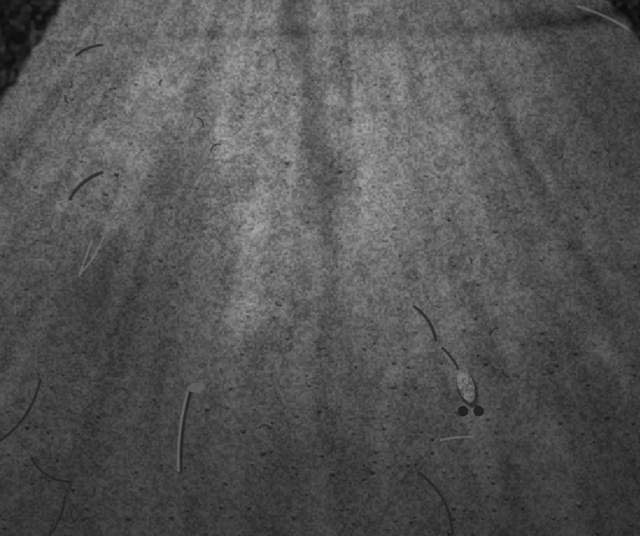
Write a WebGL 1 fragment shader that draws this texture.

```glsl
precision highp float;
// A worn dirt track under dim grey light: soft stains and wheel streaks,
// cellular grit and pebbles, fallen twigs, two leaves and dark verge corners.
// Lengths are in canvas heights; streaks fan out from a vanishing point.
uniform vec2 u_resolution;

#define AMBIENT .165
#define GLOW .325
#define GLOW_CENTRE vec2(.56, .75)
#define VANISH vec2(.58, 1.56)
#define MOTTLE .11
#define STREAK .085
#define GRAIN .13
#define PEBBLE_SCALE 48.
#define TWIG_TONE .13
#define STRAW_TONE .47

vec2 hash2(vec2 c) {
  vec3 h = fract(c.xyx * vec3(.1031, .1030, .0973));
  h += dot(h, h.yzx + 33.33);
  return fract((h.xx + h.yz) * h.zy);
}

// Cellular noise: xy = offset from nearest point, z = smooth tone, w = cell id
vec4 cells(vec2 p) {
  vec2 base = floor(p), nearest = vec2(9.);
  float best = 9., id = 0., tone = 0., total = 0.;
  for (int j = -1; j <= 1; j++) {
    for (int i = -1; i <= 1; i++) {
      vec2 c = base + vec2(float(i), float(j));
      vec2 d = p - c - .15 - .7 * hash2(c);
      float value = hash2(c + 71.).x, dd = dot(d, d), w = exp(-5. * dd);
      tone += w * value;
      total += w;
      if (dd < best) { best = dd; nearest = d; id = value; }
    }
  }
  return vec4(nearest, tone / total, id);
}

// Distance from a slanted ellipse centre, 1 at its rim; e = centre, radius
float ellipse(vec2 p, vec4 e, float slant) {
  vec2 d = p - e.xy;
  d.x -= slant * d.y;
  return length(d / e.zw);
}
float blob(vec2 p, vec4 e, float slant) {
  float d = ellipse(p, e, slant);
  return exp(-d * d);
}
float disc(vec2 p, vec4 e, float slant) {
  return 1. - smoothstep(.85, 1.1, ellipse(p, e, slant));
}

// Bowed stroke between the points s.xy and s.zw
float twig(vec2 p, vec4 s, float bow, float width) {
  vec2 ab = s.zw - s.xy;
  float h = clamp(dot(p - s.xy, ab) / dot(ab, ab), 0., 1.);
  vec2 mid = s.xy + ab * h + vec2(-ab.y, ab.x) * bow * 4. * h * (1. - h);
  return 1. - smoothstep(width * .4, width + 1.2 / u_resolution.y, length(p - mid));
}

// Broad light and worn areas; q is the warped position
float ground(vec2 p, vec2 q, float rough) {
  vec2 g = p - GLOW_CENTRE;
  g /= vec2(g.x < 0. ? .72 : .6, .62);
  // Left wedge, spreading downhill
  float dark = .11 * blob(q, vec4(.335, .68, .045, .1), .25)
    + .085 * blob(q, vec4(.23, .47, .16, .13), .4)
    + .06 * blob(q, vec4(.31, .3, .13, .19), 0.);
  // Middle stripe and the stain below
  float stripe = (q.x - .565 - .09 * (1. - q.y)) / .03;
  dark += .11 * exp(-stripe * stripe) * smoothstep(.49, .58, q.y)
    + .06 * blob(q, vec4(.62, .4, .07, .1), -.3)
    + .04 * blob(q, vec4(.57, .17, .14, .14), 0.);
  // Right wheel track and shaded side
  dark += .065 * blob(q, vec4(.98, .71, .03, .19), -.48)
    + .04 * blob(q, vec4(1.12, .8, .13, .17), 0.);
  // Furrow across the top, small stains
  float bend = q.x - .62, furrow = (p.y - .94 - .25 * bend * bend * bend) / .013;
  dark += .06 * exp(-furrow * furrow) * smoothstep(.12, .35, p.x)
    + .09 * blob(p, vec4(1.03, .964, .13, .018), 0.)
    + .09 * blob(q, vec4(.39, .885, .03, .022), 0.)
    + .05 * blob(q, vec4(.185, .87, .04, .025), 0.);
  // Pale scuffs
  float pale = .05 * blob(q, vec4(.48, .5, .06, .17), 0.)
    + .04 * blob(q, vec4(.47, .83, .05, .16), 0.)
    + .09 * blob(q, vec4(1.015, .65, .014, .09), -.4)
    + .05 * blob(q, vec4(1.145, .33, .014, .05), -.4)
    + .04 * blob(q, vec4(.72, .31, .05, .04), 0.);
  return AMBIENT + GLOW * exp(-dot(g, g)) - dark * (.55 + .9 * rough) + pale * (.5 + rough);
}

void main() {
  vec2 p = gl_FragCoord.xy / u_resolution.y;
  float coarse = cells(p * 13.).z, medium = cells(p * 38. + 7.).z;
  float fine = cells(p * 105.).z, grain = cells(p * 230.).z - .5;
  float rough = .5 * (coarse + medium);
  float lum = ground(p, p + .05 * (vec2(coarse, medium) - .5), rough), light = lum / .4;
  // Streaks, mottling and grit
  vec2 road = vec2((p.x - VANISH.x) / (VANISH.y - p.y), p.y);
  lum += light * (STREAK * (cells(road * vec2(38., 5.) + 20.).z - .5)
    + MOTTLE * (rough - .5) + .07 * (fine - .5) + GRAIN * grain);
  // Pebbles lit from above
  vec4 stone = cells(p * PEBBLE_SCALE + 3.);
  float size = .22 * fract(stone.w * 37.) + .05;
  float pebble = (1. - smoothstep(size * .6, size + .08, length(stone.xy))) * step(.74, stone.w);
  lum += light * pebble * (.6 * stone.y - .05) * (1.3 - .6 * p.y);
  // Scattered chaff
  float chaff = 0.;
  for (int i = 0; i < 26; i++) {
    vec2 a = hash2(vec2(float(i), 5.)) * vec2(1.15, .85);
    vec2 b = a + .035 * (hash2(vec2(float(i), 19.)) - .5);
    chaff = max(chaff, twig(p, vec4(a, b), .2, .0012));
  }
  // Dark twigs, then pale straws
  float dark = twig(p, vec4(.131, .629, .19, .678), .1, .003)
    + twig(p, vec4(.143, .897, .19, .916), .08, .002)
    + twig(p, vec4(0., .178, .075, .291), -.1, .002)
    + twig(p, vec4(.774, .427, .813, .366), .1, .0025)
    + twig(p, vec4(.826, .35, .857, .307), .06, .002)
    + twig(p, vec4(.783, .117, .844, .003), .12, .0025)
    + twig(p, vec4(.059, .146, .132, .101), -.15, .002)
    + twig(p, vec4(.093, .003, .121, .073), -.08, .002)
    + twig(p, vec4(.338, .123, .355, .268), .04, .003);
  float pale = twig(p, vec4(.148, .486, .171, .551), 0., .0015)
    + twig(p, vec4(.15, .49, .193, .558), -.05, .0015)
    + twig(p, vec4(.333, .123, .35, .268), .04, .002)
    + twig(p, vec4(.822, .179, .882, .185), .03, .0015)
    + twig(p, vec4(1.078, .988, 1.184, .938), .04, .002);
  lum = mix(lum, TWIG_TONE, max(.75 * min(dark, 1.), .55 * chaff));
  lum = mix(lum, STRAW_TONE, .6 * min(pale, 1.));
  // Leaves and two dark spots
  lum *= 1. - .45 * disc(p, vec4(.872, .274, .019, .035), -.25);
  lum = mix(lum, .4 + .2 * grain, disc(p, vec4(.869, .281, .016, .032), -.25));
  lum = mix(lum, .4, .7 * disc(p, vec4(.366, .277, .017, .009), .5));
  vec2 spot = vec2(abs(p.x - .8785), p.y);
  lum = mix(lum, .1, .85 * disc(spot, vec4(.0145, .233, .01, .01), 0.));
  // Overgrown corners
  float drop = 1. - p.y, verge = max(.115 - p.x - .62 * drop, p.x - 1.14 - .8 * drop);
  verge = smoothstep(-.012, .014, verge + .06 * (rough - .5));
  lum = mix(lum, .03 + .2 * fine * medium, .92 * verge);
  gl_FragColor = vec4(vec3(clamp(lum, 0., 1.)), 1.);
}
```
